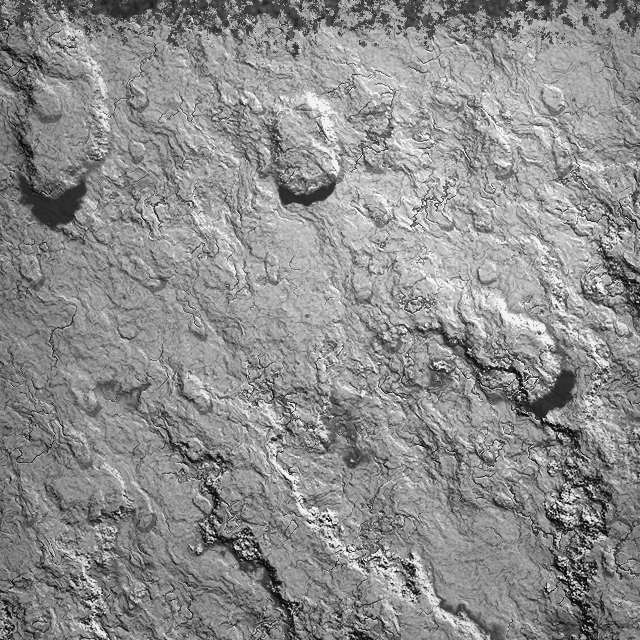
Reproduce this texture procedurally as a WebGL 1 fragment shader.

```glsl
precision highp float;
uniform vec2 u_resolution;

const vec2 LIGHT_DIR = vec2(0.62, 0.78);
const vec2 FLOW_DIR = vec2(0.6, -0.8);
const float CAVITY_TONE = 0.14;

vec2 hash2(vec2 p) {
  vec2 k = vec2(dot(p, vec2(127.1, 311.7)), dot(p, vec2(269.5, 183.3)));
  return fract(sin(k) * 43758.55) * 2.0 - 1.0;
}

float gradientNoise(vec2 p) {
  vec2 i = floor(p), f = fract(p);
  vec2 u = f * f * f * (f * (f * 6.0 - 15.0) + 10.0);
  vec2 e = vec2(0.0, 1.0);
  float a = dot(hash2(i), f);
  float b = dot(hash2(i + e.yx), f - e.yx);
  float c = dot(hash2(i + e.xy), f - e.xy);
  float d = dot(hash2(i + e.yy), f - e.yy);
  return mix(mix(a, b, u.x), mix(c, d, u.x), u.y);
}

float fbm(vec2 p, float gain) {
  float sum = 0.0, amp = 1.0;
  for (int i = 0; i < 6; i++) {
    sum += amp * gradientNoise(p);
    p = mat2(1.6, 1.2, -1.2, 1.6) * p + 7.3;
    amp *= gain;
  }
  return sum;
}

float band(float value, float width) {
  return exp(-value * value / (width * width));
}

// Components of p across and along a direction
vec2 alignTo(vec2 p, vec2 dir) {
  return vec2(dot(p, vec2(-dir.y, dir.x)), dot(p, dir));
}

// Scattered oval lumps: x = raised height, y = dark hollow at the lower end
vec2 nodules(vec2 p, float density, float presence) {
  vec2 q = p * density, cell = floor(q), result = vec2(0.0);
  for (int j = -1; j <= 1; j++) {
    for (int i = -1; i <= 1; i++) {
      vec2 id = cell + vec2(float(i), float(j));
      vec2 place = hash2(id + 3.7), look = hash2(id + 41.2);
      float present = step(place.x * 0.5 + 0.5, presence);
      float angle = 0.4 + 0.5 * look.x;
      float size = 0.3 + 0.11 * look.y;
      vec2 local = alignTo(q - id - 0.5 - 0.25 * place.yx, vec2(sin(angle), -cos(angle)));
      float r = length(local / vec2(size * 0.58, size));
      float dome = 1.0 - smoothstep(0.6, 1.0, r);
      float hole = length((local - vec2(0.0, size * 0.85)) / vec2(size * 0.5, size * 0.4));
      float hollow = (1.0 - smoothstep(0.8, 0.95, hole)) * smoothstep(0.88, 0.97, r);
      float rim = 0.6 * band(r - 1.0, 0.07) * smoothstep(-0.9, 0.7, local.y / size + 0.5 * look.x);
      result = max(result, present * vec2(dome, max(hollow, rim)));
    }
  }
  return result;
}

// Dark curled creases of a given scale, gathered in patches
float wrinkles(vec2 p, vec2 warp, float scale) {
  float line = band(gradientNoise(p * scale + 1.4 * warp), 0.055);
  return line * smoothstep(0.0, 0.3, gradientNoise(p * scale * 0.55 + 13.0));
}

// Clay relief: x = height, y = darkness of cracks and hollows
vec2 relief(vec2 p) {
  vec2 warp = vec2(fbm(p * 9.0, 0.58), fbm(p * 9.0 + 19.0, 0.58));
  float lower = smoothstep(-0.15, 0.35, p.x * 0.6 - p.y + 0.2);
  float rough = mix(0.55, 1.15, smoothstep(-0.25, 0.3, gradientNoise(p * 3.5 + 5.0) + 0.25 * lower));
  vec2 grainSpace = alignTo(p, FLOW_DIR) * vec2(5.4, 3.9);
  float height = 0.031 * rough * fbm(grainSpace + 0.2 * warp, 0.585);

  // Folded shelves running down and to the right
  vec2 flow = alignTo(p, FLOW_DIR) * vec2(5.0, 2.3);
  float fold = gradientNoise(flow + 0.4 * warp + 2.0);
  height += 0.026 * lower * smoothstep(-0.05, 0.09, fold);
  float broken = smoothstep(-0.08, 0.2, gradientNoise(p * 5.0 + 31.0));
  float dark = 0.85 * lower * broken * band(fold + 0.05, 0.03);

  // Creases of two sizes and a few long hairline cracks
  float crease = rough * max(wrinkles(p, warp, 15.0), 0.8 * wrinkles(p + 3.0, warp, 34.0));
  float crack = band(gradientNoise(p * 5.0 + 0.5 * warp + 50.0), 0.012);
  crack *= smoothstep(0.08, 0.25, gradientNoise(p * 4.0 + 70.0));
  height -= 0.0035 * crease + 0.003 * crack;
  dark = max(dark, max(0.3 * crease, 0.65 * crack));

  vec2 large = nodules(p + 0.035 * warp, 3.0, 0.5);
  vec2 small = nodules(p + 0.02 * warp + 4.0, 11.0, 0.35);
  height += 0.021 * large.x + 0.004 * small.x;
  return vec2(height, max(dark, max(large.y, 0.5 * small.y)));
}

void main() {
  vec2 p = gl_FragCoord.xy / u_resolution.y;
  float e = 0.0016;
  vec2 here = relief(p);
  vec2 slope = vec2(relief(p + vec2(e, 0.0)).x, relief(p + vec2(0.0, e)).x) - here.x;
  slope /= e;
  float facing = -dot(slope, LIGHT_DIR);

  // Broad pool of light at the upper right, dimmer borders
  vec2 fromPool = (p - vec2(0.7, 0.7)) / vec2(0.5, 0.4);
  float tone = 0.56 + 0.2 * exp(-dot(fromPool, fromPool));
  tone -= 0.09 * smoothstep(0.3, 0.55, abs(p.x - 0.5));
  tone += 0.33 * facing / (1.0 + 0.5 * abs(facing));
  tone += 0.14 * smoothstep(0.5, 1.1, facing) - 0.11 * min(length(slope), 1.5);

  // Fine grain and sparse pits
  tone += 0.13 * gradientNoise(p * 190.0);
  float pit = smoothstep(0.4, 0.55, gradientNoise(p * 80.0 + 9.0));
  tone = mix(tone, CAVITY_TONE, max(0.55 * pit, 0.92 * here.y));

  // Dark crumbling grit along the top
  float edge = smoothstep(0.89, 1.0, p.y + 0.06 * gradientNoise(vec2(p.x * 6.0, 3.0)));
  float grit = fbm(p * 38.0, 0.8) + 0.75 * edge - 0.62;
  float gritTone = 0.2 + 0.25 * gradientNoise(p * 120.0);
  tone = mix(tone, gritTone, 0.85 * smoothstep(-0.1, 0.15, grit) * smoothstep(0.0, 0.25, edge));

  gl_FragColor = vec4(vec3(clamp(tone, 0.06, 0.95)), 1.0);
}
```
